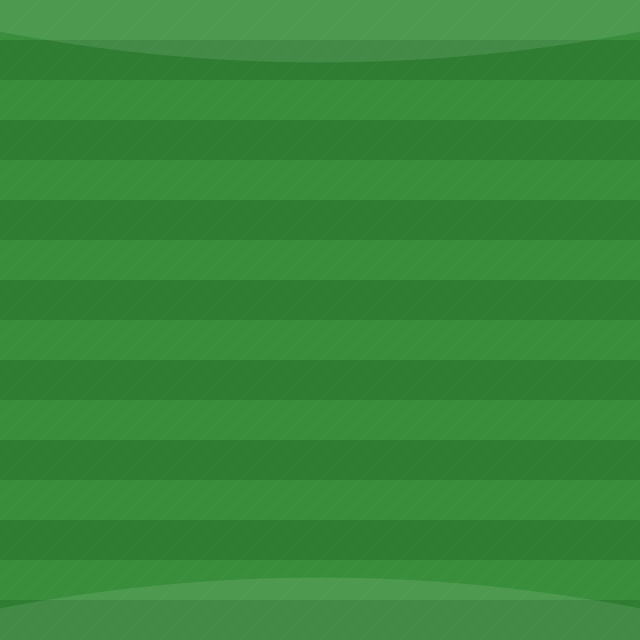
This pattern is drawn by a Shadertoy shader. Its source:

```glsl
// Mown lawn: horizontal light and dark stripes, faint diagonal hatching, pale curved caps at top and bottom.

const float STRIPE_PAIRS = 8.0;
const float HATCH_COUNT = 32.0;
const float HATCH_WIDTH = 0.0018;
const float HATCH_OPACITY = 0.025;
const float CAP_EDGE_HEIGHT = 0.0495;
const float CAP_CENTER_HEIGHT = 0.0975;
const float CAP_OPACITY = 0.10;
const vec3 DARK_GRASS = vec3(0.180, 0.490, 0.196);
const vec3 LIGHT_GRASS = vec3(0.224, 0.557, 0.235);
const vec3 HIGHLIGHT = vec3(1.0);

// Coverage of a shape from its signed distance, smoothed over one pixel.
float coverage(float dist, float pixel) {
    return clamp(0.5 - dist / pixel, 0.0, 1.0);
}

// Signed distance to the light half of each stripe pair; the bottom stripe is dark.
float lightStripeDistance(float y) {
    float fromCenter = abs(fract(y * STRIPE_PAIRS + 0.75) - 0.5);
    return (fromCenter - 0.25) / STRIPE_PAIRS;
}

// Signed distance to thin rising diagonals.
float hatchDistance(vec2 p) {
    float fromLine = abs(fract((p.x - p.y) * HATCH_COUNT + 0.5) - 0.5);
    return fromLine / (HATCH_COUNT * sqrt(2.0)) - 0.5 * HATCH_WIDTH;
}

// Signed distance to the parabolic caps, mirrored about mid-height.
float capDistance(vec2 p) {
    float x = 2.0 * p.x - 1.0;
    float rise = CAP_CENTER_HEIGHT - CAP_EDGE_HEIGHT;
    float height = CAP_CENTER_HEIGHT - rise * x * x;
    float slope = 4.0 * rise * x;
    return (min(p.y, 1.0 - p.y) - height) / sqrt(1.0 + slope * slope);
}

void mainImage(out vec4 fragColor, in vec2 fragCoord) {
    vec2 uv = fragCoord / iResolution.xy;
    float pixel = 1.0 / min(iResolution.x, iResolution.y);

    // Grass stripes
    float light = coverage(lightStripeDistance(uv.y), pixel);
    vec3 color = mix(DARK_GRASS, LIGHT_GRASS, light);

    // Translucent layers
    float hatch = coverage(hatchDistance(uv), pixel);
    color = mix(color, HIGHLIGHT, HATCH_OPACITY * hatch);
    float cap = coverage(capDistance(uv), pixel);
    color = mix(color, HIGHLIGHT, CAP_OPACITY * cap);

    fragColor = vec4(color, 1.0);
}
```
